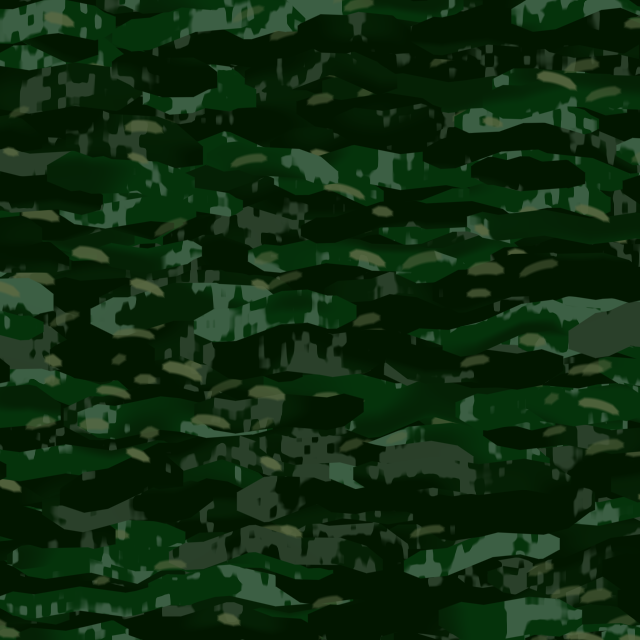
A WebGL 2 fragment shader for this pattern:

```glsl
#version 300 es
precision highp float;

uniform vec2 u_resolution;
out vec4 fragColor;

#define LAYERS 3
#define PATCH_CELL vec2(0.30, 0.075)
#define DAB_CELL vec2(0.09, 0.055)
#define GREEN_SHARE 0.45
#define DAB_SHARE 0.22
#define FLECK_FREQ vec2(85.0, 52.0)
#define CLUSTER_FREQ vec2(10.0, 14.0)
#define STREAK_FREQ vec2(6.0, 20.0)
#define DAB_BLUR 0.003

const vec3 DARK  = vec3(0.008, 0.085, 0.0);
const vec3 MID   = vec3(0.02, 0.13, 0.02);
const vec3 GREEN = vec3(0.02, 0.20, 0.045);
const vec3 PALE  = vec3(0.26, 0.39, 0.29);
const vec3 GREY  = vec3(0.18, 0.265, 0.18);
const vec3 BEIGE = vec3(0.35, 0.41, 0.26);

vec3 hash3(vec2 p) {
    vec3 q = fract(p.xyx * vec3(0.1031, 0.1030, 0.0973));
    q += dot(q, q.yxz + 33.33);
    return fract((q.xxy + q.yzz) * q.zyx);
}

// Value noise; a larger flat share makes the cells blockier.
float blockNoise(vec2 p, float flatShare) {
    vec2 i = floor(p);
    vec2 f = smoothstep(flatShare, 1.0 - flatShare, fract(p));
    float low = mix(hash3(i).x, hash3(i + vec2(1, 0)).x, f.x);
    float high = mix(hash3(i + vec2(0, 1)).x, hash3(i + vec2(1, 1)).x, f.x);
    return mix(low, high, f.y);
}

// Streaked ground with clustered pale flecks.
vec3 paint(vec2 p, float seed, float isGreen, float paleBias) {
    vec2 shift = vec2(seed, seed * 1.7);
    float streak = blockNoise(p * STREAK_FREQ + shift, 0.0);
    vec3 darkGround = mix(DARK, MID, 0.9 * smoothstep(0.55, 0.8, streak));
    vec3 greenGround = mix(MID, GREEN, smoothstep(0.15, 0.45, streak));
    vec3 ground = mix(darkGround, greenGround, isGreen);

    float cluster = blockNoise(p * CLUSTER_FREQ + shift, 0.0);
    float coarse = blockNoise(p * FLECK_FREQ * 0.4 + shift, 0.22);
    float fine = blockNoise(p * FLECK_FREQ + shift, 0.22);
    float level = 0.5 * cluster + 0.25 * (coarse + fine) + paleBias;
    float threshold = mix(0.66, 0.58, isGreen);
    float pale = smoothstep(threshold, threshold + 0.07, level);
    return mix(ground, mix(GREY, PALE, isGreen), 0.9 * pale);
}

// Long box with tapered, chamfered ends.
float taperedBox(vec2 p, vec2 halfSize) {
    vec2 q = abs(p) - halfSize;
    float taper = (0.5 * q.x + q.y + 0.6 * halfSize.y) / 1.118;
    return max(max(q.x, q.y), taper);
}

// Overlapping bent patches, a few per cell neighbourhood.
vec3 addPatches(vec3 color, vec2 p, float layer, float pixel) {
    vec2 grid = p / PATCH_CELL + layer * vec2(0.37, 0.43);
    vec2 home = floor(grid);
    for (int k = 0; k < 9; k++) {
        vec2 cell = home + vec2(k % 3 - 1, k / 3 - 1);
        vec2 key = cell + 57.0 * (layer + 1.0);
        vec3 place = hash3(key);
        vec3 form = hash3(key + 211.3);
        vec3 tone = hash3(key + 419.7);
        vec2 local = (grid - cell - 0.5 - 0.75 * (place.xy - 0.5)) * PATCH_CELL;

        float kink = (form.x - 0.5) * 0.14;
        local.y += mix(-0.08, 0.30, form.y) * (abs(local.x - kink) - 0.06);
        local.y += (place.z - 0.5) * 0.16 * local.x;
        local.y += 0.022 * (abs(fract(local.x * 7.0 + form.z) - 0.5) - 0.25);

        vec2 halfSize = vec2(mix(0.08, 0.19, form.z), mix(0.017, 0.036, tone.y));
        float d = taperedBox(local, halfSize);
        if (d < pixel) {
            float isGreen = step(tone.x, GREEN_SHARE);
            float bias = 0.17 * step(0.88, tone.z);
            vec3 fill = paint(local, 40.0 + 90.0 * place.x, isGreen, bias);
            color = mix(fill, color, smoothstep(-pixel, pixel, d));
        }
    }
    return color;
}

// Small soft beige strokes.
vec3 addDabs(vec3 color, vec2 p, float layer) {
    vec2 grid = p / DAB_CELL + layer * vec2(0.61, 0.29);
    vec2 home = floor(grid);
    for (int k = 0; k < 9; k++) {
        vec2 cell = home + vec2(k % 3 - 1, k / 3 - 1);
        vec2 key = cell + 83.0 * (layer + 2.0);
        vec3 place = hash3(key);
        vec3 form = hash3(key + 307.1);
        vec2 local = (grid - cell - 0.5 - 0.8 * (place.xy - 0.5)) * DAB_CELL;
        local.y += (form.x - 0.5) * 0.8 * local.x + 6.0 * local.x * local.x;
        vec2 halfSize = vec2(mix(0.01, 0.032, form.y), mix(0.006, 0.010, form.z));
        float cover = smoothstep(DAB_BLUR, -DAB_BLUR, taperedBox(local, halfSize));
        float present = step(place.z, DAB_SHARE);
        color = mix(color, BEIGE, present * cover * mix(0.45, 0.95, form.x));
    }
    return color;
}

void main() {
    float side = min(u_resolution.x, u_resolution.y);
    vec2 p = gl_FragCoord.xy / side;
    vec3 color = paint(p, 17.0, 0.0, 0.0);
    for (int i = 0; i < LAYERS; i++) {
        color = addPatches(color, p, float(i), 0.8 / side);
        color = addDabs(color, p, float(i));
    }
    fragColor = vec4(color, 1.0);
}
```
